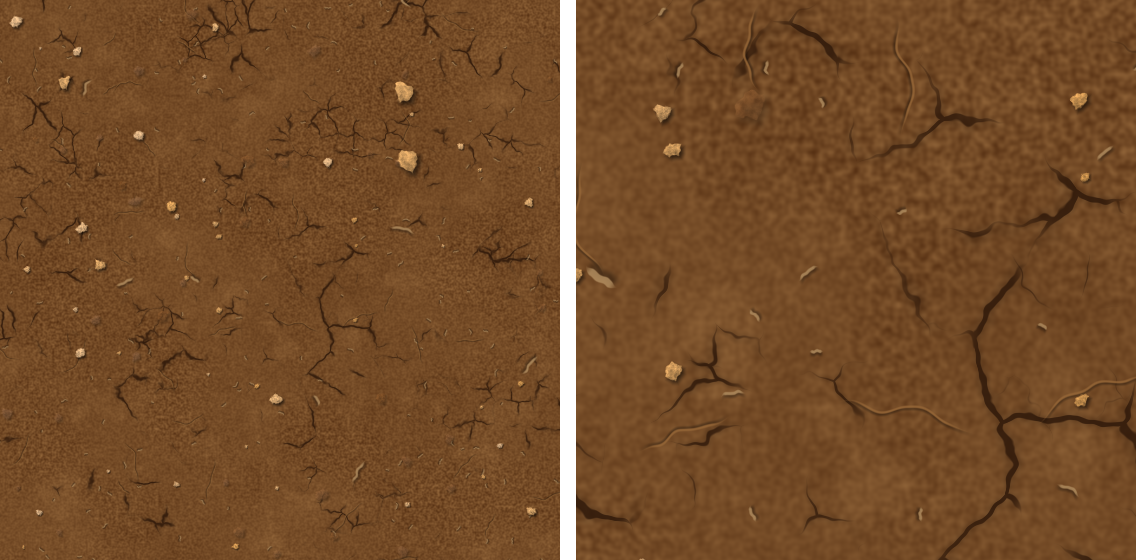
Left: the whole. Right: its middle third, enlarged.
Write a Shadertoy shader that draws this texture.

```glsl
// Dry reddish-brown earth with crumbly grain, hairline cracks, pebbles and dead roots.

const vec3 SOIL = vec3(0.456, 0.294, 0.150);
const vec3 TONE_STEP = vec3(0.056, 0.050, 0.036);
const vec3 CRACK = vec3(0.19, 0.10, 0.04);
const vec3 CREAM = vec3(0.86, 0.72, 0.49);
const vec3 CLAY = vec3(0.63, 0.46, 0.29);
const vec3 ROOT = vec3(0.60, 0.41, 0.22);
const vec3 STRAW = vec3(0.70, 0.56, 0.38);

vec2 hash22(vec2 p) {
    vec3 q = fract(p.xyx * vec3(0.1031, 0.1030, 0.0973));
    q += dot(q, q.yzx + 33.33);
    return fract((q.xx + q.yz) * q.zy);
}

float cornerSlope(vec2 corner, vec2 p) {
    float angle = 6.2832 * hash22(corner).x;
    return dot(vec2(cos(angle), sin(angle)), p - corner);
}

float gradientNoise(vec2 p) {
    vec2 c = floor(p), f = p - c;
    vec2 w = f * f * f * (f * (f * 6.0 - 15.0) + 10.0);
    vec2 e = vec2(1.0, 0.0);
    return mix(mix(cornerSlope(c, p), cornerSlope(c + e, p), w.x),
               mix(cornerSlope(c + e.yx, p), cornerSlope(c + 1.0, p), w.x), w.y);
}

float fbm(vec2 p) {
    float sum = 0.0, gain = 1.0;
    for (int i = 0; i < 4; i++) {
        sum += gain * gradientNoise(p);
        p = p * 2.03 + 17.7;
        gain *= 0.55;
    }
    return sum;
}

// Distance to the nearest Voronoi border, in cell units
float cellBorder(vec2 p) {
    vec2 base = floor(p), nearest = vec2(9.0);
    for (int i = 0; i < 9; i++) {
        vec2 cell = base + vec2(i % 3 - 1, i / 3 - 1);
        vec2 r = cell + hash22(cell) - p;
        if (dot(r, r) < dot(nearest, nearest)) nearest = r;
    }
    float border = 9.0;
    for (int i = 0; i < 25; i++) {
        vec2 cell = base + vec2(i % 5 - 2, i / 5 - 2);
        vec2 r = cell + hash22(cell) - p, gap = r - nearest;
        if (dot(gap, gap) > 0.0001) border = min(border, dot(0.5 * (r + nearest), normalize(gap)));
    }
    return border;
}

// Broken crack network whose width fades with a noise mask
vec3 addCracks(vec3 ground, vec2 uv, float cells, float width, float threshold, float px) {
    vec2 warp = vec2(fbm(uv * 16.0 + cells), fbm(uv * 16.0 + cells + 40.0));
    float d = cellBorder((uv + 0.016 * warp) * cells) / cells;
    float mask = gradientNoise(uv * 6.0 + cells) + 0.7 * gradientNoise(uv * 21.0 + cells);
    float strength = smoothstep(threshold, threshold + 0.35, mask);
    ground *= 1.0 - 0.14 * strength * smoothstep(width * 4.0, 0.0, d);
    float line = smoothstep(px, -px, d - width * strength);
    return mix(ground, CRACK, 0.85 * strength * line);
}

// Irregular convex stone outline
float stoneDistance(vec2 p, float radius, vec2 id) {
    float d = -radius;
    for (int i = 0; i < 7; i++) {
        vec2 h = hash22(id + float(i) * 5.3);
        float angle = 0.8976 * (float(i) + 0.7 * h.x);
        d = max(d, dot(p, vec2(cos(angle), sin(angle))) - radius * mix(0.55, 1.0, h.y));
    }
    return d;
}

vec3 addPebbles(vec3 ground, vec2 uv, float cells, float chance, float radius, vec3 tint, float opacity, float px) {
    for (int i = 0; i < 9; i++) {
        vec2 cell = floor(uv * cells) + vec2(i % 3 - 1, i / 3 - 1);
        vec2 id = cell + cells * 7.0, pick = hash22(id), place = hash22(id + 31.0);
        if (pick.x > chance) continue;
        float r = radius * mix(0.5, 1.0, pick.y);
        vec2 p = uv - (cell + 0.15 + 0.7 * place) / cells;
        float shade = smoothstep(0.4 * r, -0.4 * r, stoneDistance(p - vec2(0.25, -0.3) * r, r, id));
        ground *= 1.0 - 0.6 * opacity * shade;
        float d = stoneDistance(p, r, id) + 0.2 * r * gradientNoise(p / r * 2.5 + id);
        float light = 0.95 + 0.2 * dot(p, vec2(-0.5, 0.8)) / r + 0.3 * fbm(p / r * 2.0 + id);
        vec3 stone = tint * light * mix(vec3(1.0, 0.98, 1.1), vec3(0.98, 0.84, 0.64), place.x);
        ground = mix(ground, stone, opacity * smoothstep(px, -px, d));
    }
    return ground;
}

// Curved, tapered fibres
vec3 addStrands(vec3 ground, vec2 uv, float cells, float chance, float halfLength, float width, vec3 tint, float px) {
    for (int i = 0; i < 9; i++) {
        vec2 cell = floor(uv * cells) + vec2(i % 3 - 1, i / 3 - 1);
        vec2 id = cell + cells * 11.0, pick = hash22(id), shape = hash22(id + 57.0);
        if (pick.x > chance) continue;
        vec2 p = uv - (cell + hash22(id + 23.0)) / cells;
        float angle = 6.2832 * pick.y, len = halfLength * mix(0.4, 1.0, shape.x);
        p = mat2(cos(angle), sin(angle), -sin(angle), cos(angle)) * p;
        float x = p.x / len;
        float y = p.y + len * ((shape.y - 0.5) * x * x + 0.25 * gradientNoise(vec2(x * 1.7, shape.y * 90.0)));
        float taper = smoothstep(1.0, 0.5, abs(x));
        ground *= 1.0 - 0.3 * taper * smoothstep(width * 2.0 + px, 0.0, abs(y + width * 1.5));
        ground = mix(ground, tint, 0.8 * taper * smoothstep(px, -px, abs(y) - width * taper));
    }
    return ground;
}

void mainImage(out vec4 fragColor, in vec2 fragCoord) {
    vec2 uv = fragCoord / iResolution.y;
    float px = 1.0 / iResolution.y;

    // Soil: broad drift, smooth pale smears, crumbly patches
    float crumbly = smoothstep(-0.25, 0.4, fbm(uv * 4.0 + 9.0));
    float smear = smoothstep(0.1, 0.5, fbm(uv * 13.0 + 3.0)) * (1.0 - 0.6 * crumbly);
    float grain = 1.3 * gradientNoise(uv * 237.0) + 1.1 * gradientNoise(uv * 131.0 + 5.0);
    float tone = 0.45 * fbm(uv * 5.0) + 0.4 * fbm(uv * 34.0) + 0.6 * smear - 0.2 * crumbly;
    tone += grain * mix(0.75, 1.5, crumbly);
    vec3 color = SOIL + TONE_STEP * tone;

    // Cracks
    color = addCracks(color, uv, 13.0, 0.0020, 0.12, px);
    color = addCracks(color, uv, 25.0, 0.0012, 0.20, px);

    // Roots, straw and tiny flecks
    color = addStrands(color, uv, 9.0, 0.45, 0.045, 0.0007, ROOT, px);
    color = addStrands(color, uv, 6.0, 0.22, 0.030, 0.0022, STRAW, px);
    color = addStrands(color, uv, 26.0, 0.22, 0.009, 0.0009, STRAW, px);

    // Half-buried clay lumps, then pale stones by size
    color = addPebbles(color, uv, 13.0, 0.20, 0.012, CLAY, 0.4, px);
    color = addPebbles(color, uv, 17.0, 0.13, 0.006, CREAM, 0.9, px);
    color = addPebbles(color, uv, 9.0, 0.14, 0.012, CREAM, 1.0, px);
    color = addPebbles(color, uv, 5.0, 0.17, 0.021, CREAM, 1.0, px);
    fragColor = vec4(clamp(color, 0.0, 1.0), 1.0);
}
```
